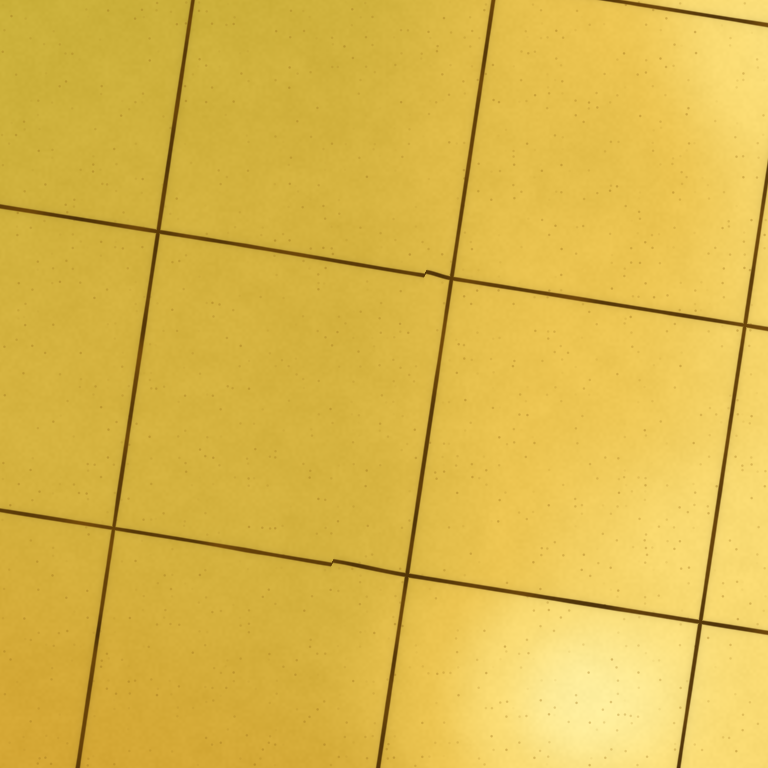
Reproduce this texture procedurally as a WebGL 2 fragment shader.

```glsl
#version 300 es
precision highp float;
// Glossy yellow square tiles in a slightly turned, sheared grid with thin brown seams.
// A lattice transform gives the tiles; soft light pools, mottling and flecks shade them,
// and two of the cross seams have a small jog where the tiles sit out of line.

uniform vec2 u_resolution;
out vec4 fragColor;

// Lattice, in units of the canvas
const vec2 ORIGIN = vec2(0.148, 0.312);
const vec2 ACROSS = vec2(0.382, -0.061);
const vec2 UPWARD = vec2(0.058, 0.3864);
const float TILE_SIZE = 0.388;

// Seams
const float SEAM_HALF = 0.0025;
const float SEAM_SOFT = 0.0013;
const float JOG_HEIGHT = 0.013;   // in tiles
const float JOG_START = 0.745;    // place along the lower jogged seam
const float JOG_SHIFT = 0.165;    // further along on the next row

// Surface
const float MOTTLE = 0.030;
const float GRAIN = 0.016;
const float FLECK_CELLS = 110.0;
const float FLECK_SHARE = 0.13;

const vec3 SHADE = vec3(0.835, 0.700, 0.245);
const vec3 MID = vec3(0.925, 0.770, 0.315);
const vec3 BRIGHT = vec3(0.980, 0.860, 0.450);
const vec3 GLARE = vec3(1.000, 0.945, 0.640);
const vec3 OLIVE = vec3(0.790, 0.690, 0.225);
const vec3 OCHRE = vec3(0.830, 0.640, 0.190);
const vec3 SEAM = vec3(0.330, 0.205, 0.020);
const vec3 FLECK = vec3(0.600, 0.430, 0.100);

float hash(vec2 p) {
    vec3 h = fract(vec3(p.xyx) * 0.1031);
    h += dot(h, h.yzx + 33.33);
    return fract((h.x + h.y) * h.z);
}

float noise(vec2 p) {
    vec2 i = floor(p), f = fract(p);
    f = f * f * (3.0 - 2.0 * f);
    return mix(mix(hash(i), hash(i + vec2(1, 0)), f.x),
               mix(hash(i + vec2(0, 1)), hash(i + vec2(1, 1)), f.x), f.y);
}

float fbm(vec2 p) {
    float sum = 0.0, amp = 0.5;
    for (int i = 0; i < 4; i++) {
        sum += amp * noise(p);
        p = p * 2.07 + 17.3;
        amp *= 0.5;
    }
    return sum;
}

float pool(vec2 p, vec2 center, vec2 radius) {
    vec2 d = (p - center) / radius;
    return exp(-dot(d, d));
}

// Shift of a cross seam: it sinks up to the jog, then starts again a little higher
float jog(vec2 q, float pixel) {
    float row = floor(q.y + 0.5), along = fract(q.x);
    float place = JOG_START + JOG_SHIFT * row;
    float before = -0.35 * smoothstep(0.2, place, along);
    float after = 0.65 * (1.0 - smoothstep(place, 1.0, along));
    float side = smoothstep(-pixel, pixel, along - place);
    float jogged = float(floor(q.x) == 0.0 && (row == 0.0 || row == 1.0));
    return jogged * JOG_HEIGHT * mix(before, after, side);
}

vec3 tileColor(vec2 p, vec2 tile) {
    // Each tile tilts a little, so reflections break at the seams
    vec2 r = p + 0.05 * (vec2(hash(tile + 40.0), hash(tile + 71.0)) - 0.5);
    float light = 0.50 * smoothstep(0.38, 0.80, r.x) + 0.28 * smoothstep(0.78, 1.05, r.x);
    float lowTile = float(tile.y < 0.0);
    light += mix(0.30, 0.85, lowTile) * pool(r, vec2(0.76, 0.09), vec2(0.19, 0.16));
    light += 0.28 * pool(r, vec2(0.96, 0.95), vec2(0.15, 0.13));
    light += 0.22 * pool(r, vec2(0.90, 0.30), vec2(0.16, 0.12));
    light -= 0.20 * pool(r, vec2(0.78, 0.82), vec2(0.13, 0.12));
    light += 0.12 * (fbm(p * 5.0) - 0.5);

    vec3 base = mix(SHADE, OLIVE, smoothstep(0.45, 1.1, p.y - 0.5 * p.x));
    base = mix(base, OCHRE, 0.8 * smoothstep(0.45, 0.0, p.y + 0.4 * p.x));
    vec3 color = mix(base, MID, smoothstep(0.0, 0.5, light));
    color = mix(color, BRIGHT, smoothstep(0.45, 0.95, light));
    color = mix(color, GLARE, smoothstep(0.9, 1.5, light));

    // Mottling, fine grain and scattered flecks
    color += MOTTLE * (fbm(p * 34.0) - 0.47) + GRAIN * (noise(p * 230.0) - 0.5);
    vec2 cell = floor(p * FLECK_CELLS);
    vec2 spot = 0.3 + 0.4 * vec2(hash(cell + 5.0), hash(cell + 9.0));
    float fleck = smoothstep(0.28, 0.05, length(fract(p * FLECK_CELLS) - spot));
    fleck *= step(hash(cell + 23.0), FLECK_SHARE) * hash(cell + 31.0);
    return mix(color, FLECK, 0.4 * fleck);
}

void main() {
    vec2 p = gl_FragCoord.xy / u_resolution;
    float pixel = 1.0 / min(u_resolution.x, u_resolution.y);
    vec2 q = inverse(mat2(ACROSS, UPWARD)) * (p - ORIGIN);
    q.y -= jog(q, pixel / TILE_SIZE);

    // Distance to both seam families, with uneven width
    vec2 seamDist = abs(q - floor(q + 0.5)) * TILE_SIZE;
    float halfWidth = SEAM_HALF * (0.75 + 0.5 * fbm(p * 16.0));
    float edge = max(SEAM_SOFT, 0.7 * pixel);
    float d = min(seamDist.x, seamDist.y) - halfWidth;
    float seam = 1.0 - smoothstep(-edge, edge, d);

    vec3 color = tileColor(p, floor(q));
    color *= 1.0 - 0.07 * exp(-max(d, 0.0) / 0.004);
    color = mix(color, SEAM * (0.8 + 0.5 * noise(p * 28.0)), 0.95 * seam);
    fragColor = vec4(color, 1.0);
}
```
